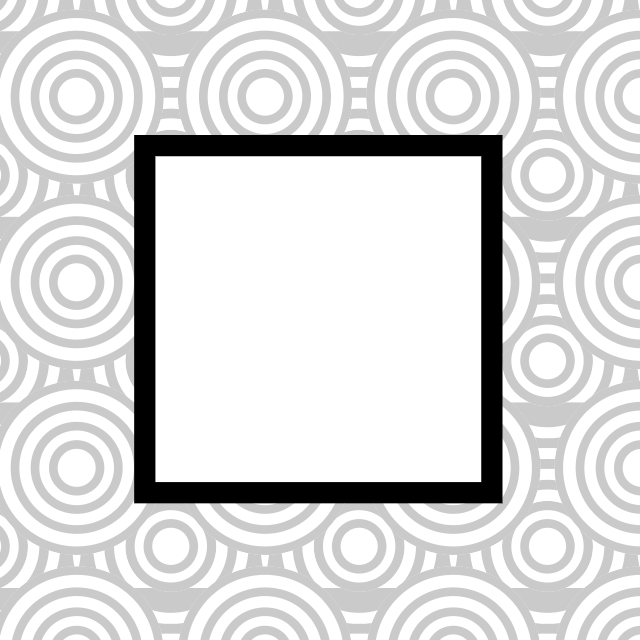
Reproduce this background procedurally as a WebGL 2 fragment shader.

```glsl
#version 300 es
precision highp float;
// A black square frame with a white middle over a repeat of grey rings.
// Large and small ring discs lie on two offset grids; wider rings around the
// small discs fill the gaps between them as curved bars.

uniform vec2 u_resolution;
out vec4 fragColor;

// All lengths are in design units: the canvas is CANVAS units high.
const float CANVAS = 768.0;
const vec2 PERIOD = vec2(226.0, 222.7);
const vec2 LARGE_CENTRE = vec2(92.0, 652.0);
const vec2 SMALL_CENTRE = vec2(205.0, 557.8);
const vec4 LARGE_RINGS = vec4(28.0, 50.0, 74.0, 99.5);
const vec2 SMALL_RINGS = vec2(27.5, 49.0);
const float RING_HALF_WIDTH = 5.2;
const float LARGE_RADIUS = 104.5;
const float SMALL_RADIUS = 54.5;
const float FIRST_BAR = 74.0;
const float BAR_STEP = 25.0;
const float BAR_HALF_WIDTH = 5.8;
const int BAR_COUNT = 3;
const float FILL_DEPTH = 50.0;
const vec2 FRAME_CENTRE = vec2(382.0, 385.0);
const float FRAME_OUTER = 221.0;
const float FRAME_INNER = 195.5;
const vec3 WHITE = vec3(1.0);
const vec3 GREY = vec3(0.792);
const vec3 BLACK = vec3(0.0);

// Coverage of a shape from its signed distance
float cover(float d, float pixel) {
    return clamp(0.5 - d / pixel, 0.0, 1.0);
}

float ring(float d, float radius, float halfWidth, float pixel) {
    return cover(abs(d - radius) - halfWidth, pixel);
}

// Offset to the nearest grid point
vec2 nearest(vec2 p, vec2 centre) {
    vec2 q = p - centre;
    return q - PERIOD * floor(q / PERIOD + 0.5);
}

float largeRings(float d, float pixel) {
    float ink = 0.0;
    for (int i = 0; i < 4; i++)
        ink = max(ink, ring(d, LARGE_RINGS[i], RING_HALF_WIDTH, pixel));
    return ink;
}

float smallRings(float d, float pixel) {
    return max(ring(d, SMALL_RINGS.x, RING_HALF_WIDTH, pixel),
               ring(d, SMALL_RINGS.y, RING_HALF_WIDTH + 0.4, pixel));
}

// Wide rings of all neighbouring small discs, seen only in the gaps
float gapBars(vec2 q, float pixel) {
    float ink = 0.0;
    for (int j = -1; j <= 1; j++)
        for (int i = -1; i <= 1; i++) {
            float d = length(q - PERIOD * vec2(i, j));
            for (int k = 0; k < BAR_COUNT; k++)
                ink = max(ink, ring(d, FIRST_BAR + BAR_STEP * float(k),
                                    BAR_HALF_WIDTH, pixel));
        }
    // Solid patch below each small disc
    float below = max(length(q) - FIRST_BAR, q.y + FILL_DEPTH);
    return max(ink, cover(below, pixel));
}

float pattern(vec2 p, float pixel) {
    vec2 smallOffset = nearest(p, SMALL_CENTRE);
    float smallDist = length(smallOffset);
    float largeDist = length(nearest(p, LARGE_CENTRE));
    float ink = gapBars(smallOffset, pixel);
    ink = mix(ink, smallRings(smallDist, pixel),
              cover(smallDist - SMALL_RADIUS, pixel));
    return mix(ink, largeRings(largeDist, pixel),
               cover(largeDist - LARGE_RADIUS, pixel));
}

void main() {
    float pixel = CANVAS / u_resolution.y;
    vec2 p = gl_FragCoord.xy * pixel;
    vec3 colour = mix(WHITE, GREY, pattern(p, pixel));

    // Frame and its empty middle
    vec2 q = abs(p - FRAME_CENTRE);
    float square = max(q.x, q.y);
    colour = mix(colour, BLACK, cover(square - FRAME_OUTER, pixel));
    colour = mix(colour, WHITE, cover(square - FRAME_INNER, pixel));
    fragColor = vec4(colour, 1.0);
}
```
